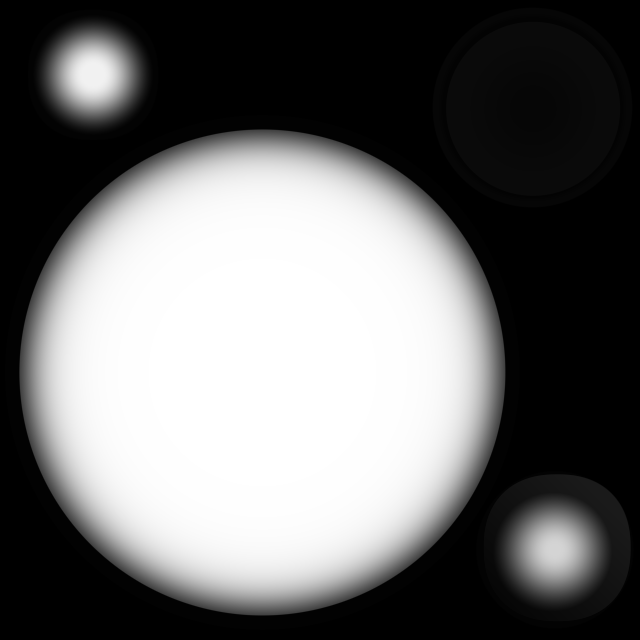
A WebGL 1 fragment shader for this texture map:

```glsl
precision highp float;
// Grayscale map of four soft round spots: one large disc, two glows and a faint ringed disc.
uniform vec2 u_resolution;

// Antialiased coverage of a shape from its signed distance.
float cover(float dist) {
  float px = 1.0 / min(u_resolution.x, u_resolution.y);
  return 1.0 - smoothstep(-0.75 * px, 0.75 * px, dist);
}

// Soft bump: full inside the core radius, zero beyond the rim radius.
float glow(float r, float core, float rim) {
  return 1.0 - smoothstep(core, rim, r);
}

// Radius measured in a slightly squared norm.
float squaredRadius(vec2 p) {
  vec2 q = pow(abs(p), vec2(2.3));
  return pow(q.x + q.y, 1.0 / 2.3);
}

// Large disc: steep S-shaped rise from a gray rim to a white middle.
float largeDisc(vec2 p) {
  float depth = 0.3797 - length(p);
  float d = max(depth, 0.0);
  float body = 1.0 / (1.0 + 3.1 * exp(-d / (0.0153 + 0.06 * d)));
  float halo = 0.008 * cover(length(p) - 0.402);
  return mix(halo, body, cover(-depth));
}

// Upper left glow on a barely visible plate.
float brightGlow(vec2 p) {
  float plate = 0.01 * cover(squaredRadius(p) - 0.102);
  return max(plate, 0.945 * glow(length(p), 0.016, 0.1));
}

// Lower right glow on a dim plate that is lighter towards the upper right.
float dimGlow(vec2 p) {
  vec2 q = p - vec2(0.0035, 0.003);
  float r = squaredRadius(q);
  float tint = 0.065 + 0.25 * (q.x + q.y);
  float plate = clamp(tint, 0.02, 0.1) * cover(r - 0.115);
  float halo = 0.01 * cover(length(p) - 0.123);
  return max(max(plate, halo), 0.83 * glow(length(p), 0.008, 0.11));
}

// Upper right disc: near-black face, dark groove and outer ring.
float ringedDisc(vec2 p) {
  float r = length(p);
  float inner = length(p - vec2(0.001, -0.002));
  float ring = mix(0.01, 0.022, smoothstep(0.137, 0.148, r));
  float face = mix(0.022, 0.04, smoothstep(0.0, 0.13, inner));
  return mix(ring * cover(r - 0.156), face, cover(inner - 0.136));
}

void main() {
  vec2 uv = gl_FragCoord.xy / u_resolution;
  float level = largeDisc(uv - vec2(0.410, 0.418));
  level = max(level, brightGlow(uv - vec2(0.1455, 0.883)));
  level = max(level, dimGlow(uv - vec2(0.867, 0.141)));
  level = max(level, ringedDisc(uv - vec2(0.832, 0.832)));
  gl_FragColor = vec4(vec3(level), 1.0);
}
```
